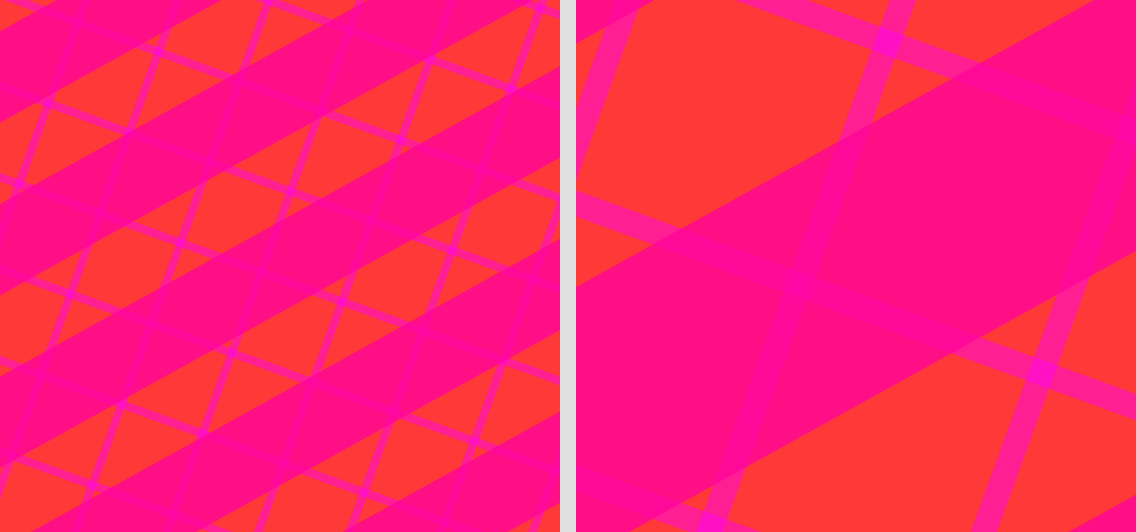
Left, the full canvas; right, a detail of the centre.
This pattern is drawn by a Shadertoy shader. Its source:

```glsl
const vec3 RED = vec3(1.0, 0.22, 0.22);
const vec3 MAGENTA = vec3(1.0, 0.0, 1.0);
const vec3 PINK = vec3(1.0, 0.015, 0.605);

const float LINE_ALPHA = 0.45;
const float STRIPE_ALPHA = 0.78;

// Lengths are fractions of the canvas height
const float GRID_PERIOD = 0.16152;
const float LINE_WIDTH = 0.0155;
const vec2 GRID_OFFSET = vec2(0.1326, 0.1421);
const float STRIPE_PERIOD = 0.2838;
const float STRIPE_WIDTH = 0.1503;
const float STRIPE_OFFSET = 0.1805;

// Coordinates of p along axes turned by the given angle
vec2 turnedAxes(vec2 p, float angle) {
    float c = cos(angle), s = sin(angle);
    return vec2(c * p.x + s * p.y, c * p.y - s * p.x);
}

// Antialiased coverage of evenly repeated bands centred on multiples of period
float bands(float x, float period, float width, float pixel) {
    float centreDistance = abs(fract(x / period + 0.5) - 0.5) * period;
    return clamp(0.5 - (centreDistance - 0.5 * width) / pixel, 0.0, 1.0);
}

void mainImage(out vec4 fragColor, in vec2 fragCoord) {
    vec2 p = fragCoord / iResolution.y;
    float pixel = 1.0 / iResolution.y;

    // Two translucent line sets; their crossings build up
    vec2 grid = turnedAxes(p, radians(-20.0)) - GRID_OFFSET;
    vec3 color = RED;
    for (int axis = 0; axis < 2; axis++) {
        float line = bands(grid[axis], GRID_PERIOD, LINE_WIDTH, pixel);
        color = mix(color, MAGENTA, LINE_ALPHA * line);
    }

    // Broad translucent stripes above the grid
    float across = turnedAxes(p, radians(29.0)).y - STRIPE_OFFSET;
    float stripe = bands(across, STRIPE_PERIOD, STRIPE_WIDTH, pixel);
    color = mix(color, PINK, STRIPE_ALPHA * stripe);

    fragColor = vec4(color, 1.0);
}
```
